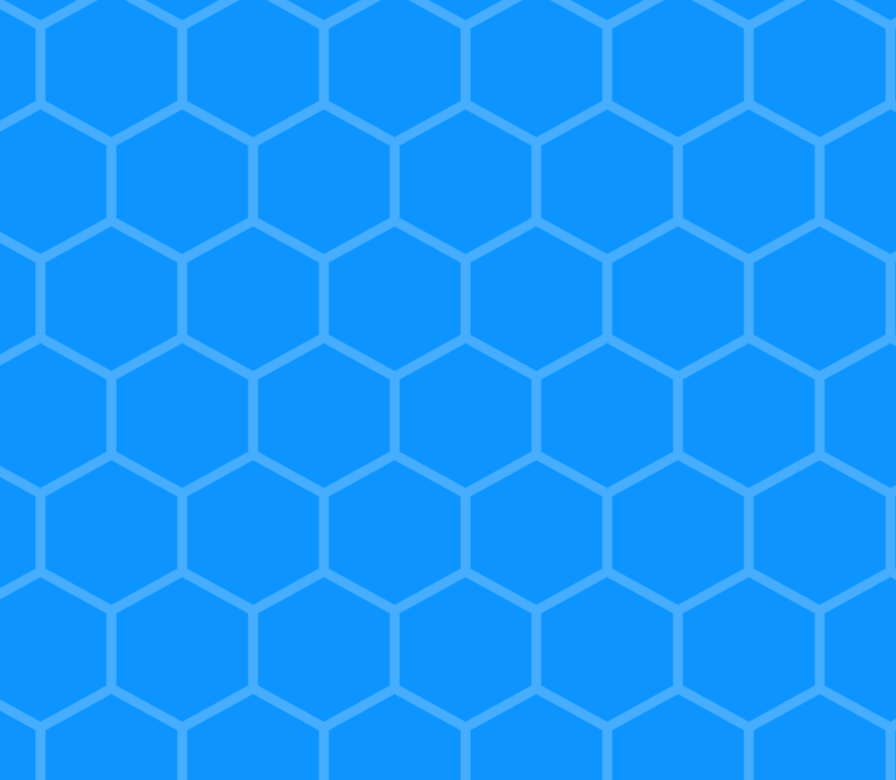
Write a Shadertoy shader that draws this pattern.

```glsl
// Honeycomb of pointy-topped, slightly flattened hexagons with pale outlines.
// Two interleaved rectangular lattices hold the cells; each pixel is shaded
// by its distance to the nearest cell border. Lengths are in canvas widths.

#define CELL_WIDTH   0.1581
#define ROW_STEP     0.1305
#define LINE_WIDTH   0.0110
#define EDGE_SOFT    0.0026
#define CELL_ORIGIN  vec2(0.1243, 0.5372)
#define FILL_COLOR   vec3(0.05, 0.58, 1.00)
#define LINE_COLOR   vec3(0.28, 0.68, 1.00)

// Distance from p to the border of a hexagon at the origin, positive inside.
float hexInset(vec2 p) {
    p = abs(p);
    vec2 slantNormal = normalize(vec2(ROW_STEP / 3.0, CELL_WIDTH * 0.5));
    float side = CELL_WIDTH * 0.5 - p.x;
    float slant = dot(vec2(0.0, ROW_STEP * 2.0 / 3.0) - p, slantNormal);
    return min(side, slant);
}

// Wraps p into a rectangle of the given size, centred on the origin.
vec2 wrapCentered(vec2 p, vec2 size) {
    return mod(p + 0.5 * size, size) - 0.5 * size;
}

// Inside exactly one cell the inset is positive, so the larger one wins.
float honeycombInset(vec2 p) {
    vec2 period = vec2(CELL_WIDTH, 2.0 * ROW_STEP);
    float evenRows = hexInset(wrapCentered(p, period));
    float oddRows = hexInset(wrapCentered(p - 0.5 * period, period));
    return max(evenRows, oddRows);
}

void mainImage(out vec4 fragColor, in vec2 fragCoord) {
    vec2 p = fragCoord / iResolution.x - CELL_ORIGIN;
    float fromLine = honeycombInset(p) - 0.5 * LINE_WIDTH;

    // Soft edge, never narrower than one pixel.
    float blur = 0.5 * max(EDGE_SOFT, 1.0 / iResolution.x);
    float fill = smoothstep(-blur, blur, fromLine);

    fragColor = vec4(mix(LINE_COLOR, FILL_COLOR, fill), 1.0);
}
```
